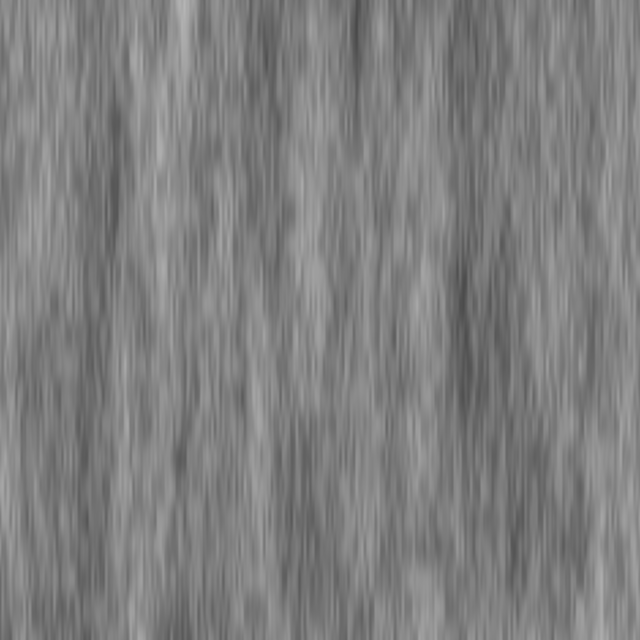
Give the GLSL for this texture, as a WebGL 2 fragment shader.

```glsl
#version 300 es
precision highp float;

#define BASE_CELLS vec2(16.0, 1.9)
#define OCTAVES 5
#define GAIN 0.65
#define LACUNARITY 2.03
#define FIBRE_CELLS vec2(235.0, 21.0)
#define FIBRE_WEIGHT 0.67
#define MEAN_GREY 0.495
#define CONTRAST 0.204

uniform vec2 u_resolution;
out vec4 fragColor;

// Integer hash of a lattice cell, giving a value from 0 to 1
float hashCell(ivec2 cell, int seed) {
    uint h = uint(cell.x) * 1597u ^ uint(cell.y) * 51749u ^ uint(seed) * 7919u;
    h = (h ^ (h >> 15)) * 73471u;
    h = (h ^ (h >> 13)) * 92821u;
    h = (h ^ (h >> 16)) * 68917u;
    h ^= h >> 15;
    return float(h & 65535u) / 65535.0;
}

// Smoothly interpolated value noise, centred on zero
float valueNoise(vec2 p, int seed) {
    ivec2 cell = ivec2(floor(p));
    vec2 f = fract(p);
    vec2 blend = f * f * (3.0 - 2.0 * f);
    float bottom = mix(hashCell(cell, seed),
                       hashCell(cell + ivec2(1, 0), seed), blend.x);
    float top = mix(hashCell(cell + ivec2(0, 1), seed),
                    hashCell(cell + ivec2(1, 1), seed), blend.x);
    return mix(bottom, top, blend.y) - 0.5;
}

// Octaves of tall, narrow cells, from broad bands to thin streaks
float streaks(vec2 uv) {
    float sum = 0.0;
    float weight = 1.0;
    vec2 cells = BASE_CELLS;
    for (int i = 0; i < OCTAVES; i++) {
        vec2 offset = vec2(0.37, 0.61) * float(i + 1);
        sum += weight * valueNoise(uv * cells + offset, i + 1);
        weight *= GAIN;
        cells *= LACUNARITY;
    }
    return sum;
}

// Extra layer of hair-thin fibres
float fibres(vec2 uv) {
    return FIBRE_WEIGHT * valueNoise(uv * FIBRE_CELLS, OCTAVES + 1);
}

void main() {
    vec2 uv = gl_FragCoord.xy / u_resolution;
    float grey = MEAN_GREY + CONTRAST * (streaks(uv) + fibres(uv));
    fragColor = vec4(vec3(grey), 1.0);
}
```
